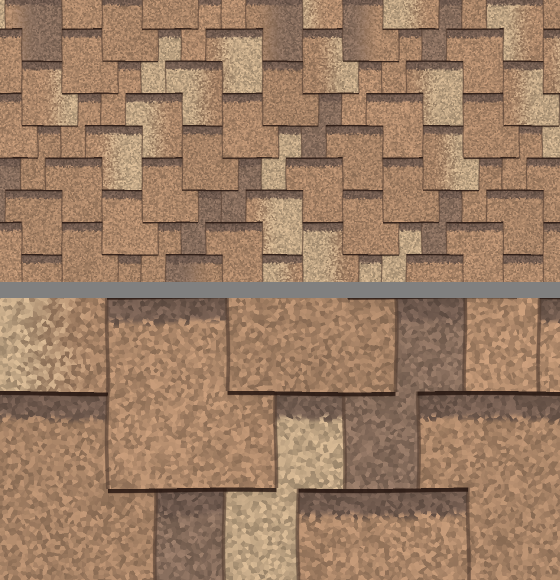
Top: the whole. Bottom: its middle third, enlarged.
Reproduce this texture procedurally as a WebGL 2 fragment shader.

```glsl
#version 300 es
precision highp float;
// Laminated roof shingles: stepped courses of notched brown tabs with mineral granules.

uniform vec2 u_resolution;
out vec4 fragColor;

// Lengths are in steps: the sideways shift from one course to the next.
const float STEPS_ACROSS  = 13.96;
const float COURSE_HEIGHT = 0.804;
const float PERIOD        = 6.0;
const vec2  OFFSET        = vec2(-2.545, 0.095);
const float BAND_HEIGHT   = 0.225;
const float LIP_WIDTH     = 0.034;
const float SEAM_WIDTH    = 0.015;
const float GRANULE_SIZE  = 0.036;
const float GRAIN         = 0.36;
const float LIGHT_SHARE   = 0.20;
const float DARK_SHARE    = 0.22;

// Notch and tab edges alternate along one period.
const float EDGES[7] = float[7](0.0, 1.0, 2.4, 2.97, 3.585, 5.0, 6.0);
const vec3 PIECE_LEFT  = vec3(0.0, 1.97, 3.585);
const vec3 PIECE_WIDTH = vec3(1.4, 1.0, 1.415);

const vec3 TAN        = vec3(0.665, 0.520, 0.405);
const vec3 SAND       = vec3(0.755, 0.655, 0.525);
const vec3 UMBER      = vec3(0.510, 0.415, 0.355);
const vec3 BAND_BROWN = vec3(0.440, 0.355, 0.310);
const vec3 SEAM_BROWN = vec3(0.340, 0.255, 0.205);
const vec3 LIP_BROWN  = vec3(0.160, 0.095, 0.070);

float hash(vec3 p) {
    p = fract(p * vec3(0.1031, 0.1030, 0.0973));
    p += dot(p, p.yzx + 33.33);
    return fract((p.x + p.y) * p.z);
}

// Cellular noise: the random tone of the nearest granule.
float granules(vec2 p) {
    vec2 cell = floor(p);
    float nearest = 9.0, tone = 0.5;
    for (int j = -1; j <= 1; j++)
    for (int i = -1; i <= 1; i++) {
        vec2 c = cell + vec2(i, j);
        vec2 center = c + vec2(hash(vec3(c, 1.0)), hash(vec3(c, 2.0)));
        float d = distance(p, center);
        if (d < nearest) {
            nearest = d;
            tone = hash(vec3(c, 3.0));
        }
    }
    return tone;
}

// Slow mottling from layered sines.
float mottle(vec2 p) {
    return sin(p.x * 2.3 + 1.7 * sin(p.y * 1.9)) * 0.5
         + sin(p.y * 5.1 + p.x * 3.7) * 0.3
         + sin(p.x * 9.7 - p.y * 7.3) * 0.2;
}

// Even segments are notches, odd segments are tabs.
int segment(float u) {
    int index = 0;
    for (int i = 1; i < 6; i++) index += int(u >= EDGES[i]);
    return index;
}

float seamDistance(float u) {
    float d = PERIOD;
    for (int i = 0; i < 7; i++) d = min(d, abs(u - EDGES[i]));
    return d;
}

// p runs rightward and downward, in steps.
vec3 shingles(vec2 p, float pixel) {
    float grain = granules(p / GRANULE_SIZE);
    p += 0.006 * vec2(sin(p.y * 6.0 + p.x), sin(p.x * 3.1));
    float row = floor((p.y + OFFSET.y) / COURSE_HEIGHT);
    float depth = p.y + OFFSET.y - row * COURSE_HEIGHT;
    float along = p.x + OFFSET.x + row;
    float u = mod(along, PERIOD);
    int part = segment(u);
    int kind = part / 2;
    bool isTab = part % 2 == 1;

    // A tab continues the notch face of the course above it.
    float shift = isTab ? 1.0 : 0.0;
    vec3 id = vec3(floor(along / PERIOD), row - shift, float(kind)) + 7.0;
    float across = (u - shift - PIECE_LEFT[kind]) / PIECE_WIDTH[kind];

    // Blended tone fades sideways across some pieces.
    float choice = hash(id * 3.7);
    float side = hash(id * 5.3 + 11.0) > 0.45 ? across : 1.0 - across;
    float start = kind == 1 ? -0.6 : mix(0.05, 0.40, hash(id * 2.9 + 23.0));
    float fade = smoothstep(start, start + 0.45, side + (grain - 0.5) * 0.25);
    vec3 color = TAN * (1.0 + 0.07 * (hash(id * 4.1 + 5.0) - 0.5));
    if (choice < LIGHT_SHARE) color = mix(color, SAND, fade * 0.9);
    else if (choice < LIGHT_SHARE + DARK_SHARE) color = mix(color, UMBER, fade * 0.9);
    color *= 1.0 + 0.018 * mottle(p);

    // Dark band at the head of each notch.
    float ragged = depth + (grain - 0.5) * 0.06;
    float band = isTab ? 0.0 : 1.0 - smoothstep(BAND_HEIGHT - 0.03, BAND_HEIGHT + 0.03, ragged);
    color = mix(color, BAND_BROWN, band * 0.92);
    color *= 1.0 + GRAIN * (grain - 0.5);

    // Upright seams, then the shaded lower lip of each overlapping piece.
    float seam = 1.0 - smoothstep(SEAM_WIDTH - pixel * 0.5, SEAM_WIDTH + pixel * 0.5, seamDistance(u));
    color = mix(color, SEAM_BROWN, seam * 0.7);
    bool tabAbove = segment(mod(u - 1.0, PERIOD)) % 2 == 1;
    if (tabAbove || !isTab) {
        color *= 1.0 - 0.18 * exp(-depth * 18.0);
        float lip = 1.0 - smoothstep(LIP_WIDTH - pixel * 0.5, LIP_WIDTH + pixel * 0.5, depth);
        color = mix(color, LIP_BROWN, lip * 0.85);
    }
    return color;
}

void main() {
    float pixel = STEPS_ACROSS / u_resolution.x;
    vec3 sum = vec3(0.0);
    // Four samples per pixel smooth every edge.
    for (int i = 0; i < 4; i++) {
        vec2 f = gl_FragCoord.xy + vec2(i % 2, i / 2) * 0.5 - 0.25;
        sum += shingles(vec2(f.x, u_resolution.y - f.y) * pixel, pixel);
    }
    fragColor = vec4(sum * 0.25, 1.0);
}
```
